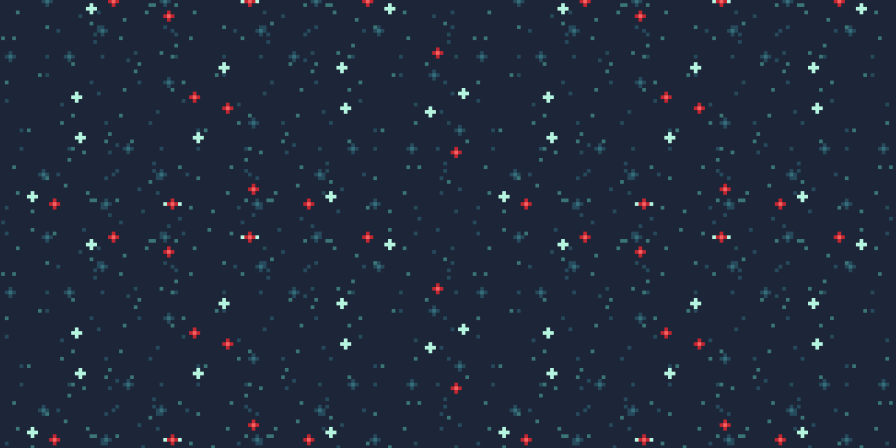
This pattern is drawn by a Shadertoy shader. Its source:

```glsl
// Pixel night sky: plus-shaped stars and faint dots in a half-turn symmetric repeat.
#define CELLS_HIGH 121.6
#define ORIGIN vec2(-1.32, 4.12)
#define NIGHT vec3(0.112, 0.148, 0.218)
#define PALE vec3(0.71, 0.96, 0.88)
#define RED vec3(0.76, 0.15, 0.19)
#define RED_CORE vec3(0.96, 0.38, 0.38)
#define TEAL vec3(0.15, 0.29, 0.36)
#define TEAL_CORE vec3(0.21, 0.43, 0.48)
#define DOT_BRIGHT vec3(0.23, 0.46, 0.46)
#define DOT_DENSITY 0.027
#define PALE_DENSITY 0.001

const int TILE = 16;
const int STARS = 14;
const int ROW_SPLIT = 6; // stars before this index belong to the first tile row

// Star kinds: 0 pale, 1 red, 2 teal, 3 red with pale tips
const ivec3 STAR[STARS] = ivec3[](
    ivec3(7, 6, 0), ivec3(13, 4, 1), ivec3(13, 4, 3), ivec3(10, 12, 2),
    ivec3(11, 4, 2), ivec3(12, 8, 1),
    ivec3(1, 3, 2), ivec3(3, 14, 0), ivec3(3, 14, 1), ivec3(11, 6, 0),
    ivec3(12, 10, 2), ivec3(5, 2, 1), ivec3(12, 13, 0), ivec3(4, 8, 2));

// One bit for each of the eight tile columns that holds the star
const int COLUMNS[STARS] = int[](66, 66, 16, 82, 37, 4, 19, 2, 8, 40, 4, 128, 128, 128);

float hash(ivec2 p, int seed) {
    uint h = uint(p.x + 16 * p.y + 256 * seed) * 747796405u + 289133645u;
    h = ((h >> ((h >> 28u) + 4u)) ^ h) * 277803737u;
    h = (h >> 22u) ^ h;
    return float(h & 65535u) / 65536.0;
}

// Scattered single cells, shared by every third tile
vec3 dotColor(ivec2 p, int variant) {
    float h = hash(p, variant);
    if (h < PALE_DENSITY) return PALE;
    if (h < DOT_DENSITY) return hash(p, variant + 7) < 0.45 ? DOT_BRIGHT : TEAL;
    return NIGHT;
}

vec3 cellColor(ivec2 cell) {
    // Wrap to the repeat, then fold its lower half by a half turn
    ivec2 q = cell & ivec2(127, 63);
    if (q.y >= 32) q = ivec2((111 - q.x) & 127, 63 - q.y);

    // Split into tiles, some of them mirrored
    ivec2 tile = q / TILE;
    ivec2 p = q % TILE;
    int mirrored = tile.y == 0 ? 112 : 16;
    if (((mirrored >> tile.x) & 1) == 1) p.x = TILE - 1 - p.x;

    vec3 color = dotColor(p, tile.x % 3 + 3 * tile.y);
    int first = tile.y == 0 ? 0 : ROW_SPLIT;
    int last = tile.y == 0 ? ROW_SPLIT : STARS;
    for (int i = first; i < last; i++) {
        if (((COLUMNS[i] >> tile.x) & 1) == 0) continue;
        ivec2 d = abs(p - STAR[i].xy);
        int kind = STAR[i].z;
        int reach = d.x + d.y;
        if (reach <= 1) {
            bool core = reach == 0;
            if (kind == 0) color = PALE;
            else if (kind == 2) color = core ? TEAL_CORE : TEAL;
            else color = core ? RED_CORE : RED;
        } else if (kind == 3 && d.x == 2 && d.y == 0) {
            color = PALE;
        }
    }
    return color;
}

void mainImage(out vec4 fragColor, in vec2 fragCoord) {
    float scale = CELLS_HIGH / iResolution.y;
    vec2 p = vec2(fragCoord.x, iResolution.y - fragCoord.y) * scale + ORIGIN;

    // Blend the four cells around the nearest corner over one pixel width
    vec2 corner = floor(p + 0.5);
    vec2 t = clamp((p - corner) / scale + 0.5, 0.0, 1.0);
    ivec2 c = ivec2(corner);
    vec3 upper = mix(cellColor(c - 1), cellColor(c - ivec2(0, 1)), t.x);
    vec3 lower = mix(cellColor(c - ivec2(1, 0)), cellColor(c), t.x);
    fragColor = vec4(mix(upper, lower, t.y), 1.0);
}
```
